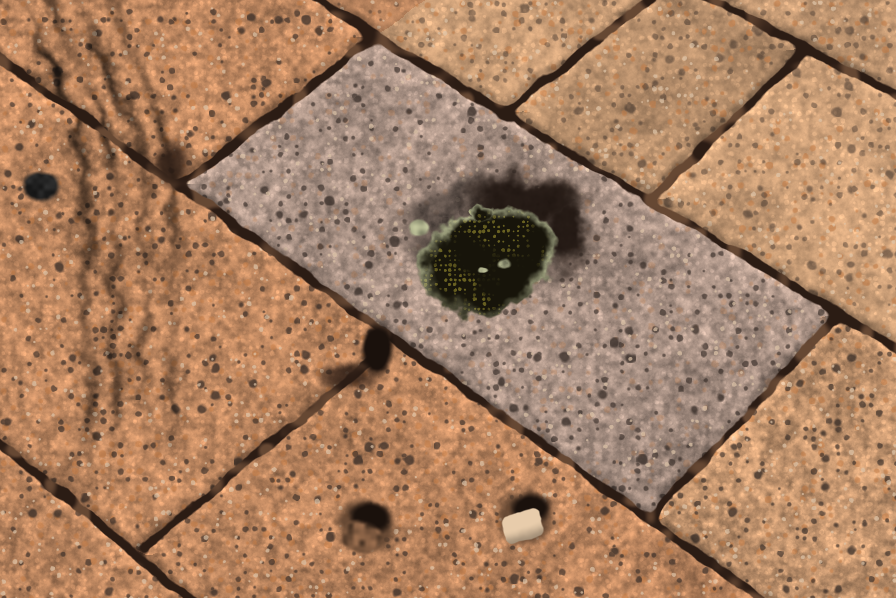
This texture is drawn by a Shadertoy shader. Its source:

```glsl
// Sunlit clay pavers with one grey block holding a mossy puddle in a worn pit.
#define HEIGHT 5.12
#define JOINT 0.035
#define BEVEL 0.12
#define GRAIN 0.7
#define ORANGE vec3(0.73, 0.52, 0.37)
#define TAN vec3(0.78, 0.61, 0.46)
#define GREY vec3(0.65, 0.56, 0.51)
#define SOIL vec3(0.17, 0.11, 0.08)
#define MOSS vec3(0.52, 0.48, 0.16)
#define SCUM vec3(0.66, 0.67, 0.53)

// Joint segments, y down: four long courses, then the cross joints
const vec4 joints[9] = vec4[9](
    vec4(2.65, -0.03, 7.9, 3.11), vec4(-0.2, 0.36, 6.6, 5.19),
    vec4(-0.2, 3.63, 1.65, 5.15), vec4(6.0, -0.05, 7.9, 0.93),
    vec4(1.55, 1.58, 3.15, 0.36), vec4(5.58, 4.42, 7.13, 2.75),
    vec4(4.32, 0.97, 5.58, -0.03), vec4(5.57, 1.7, 6.86, 0.46),
    vec4(1.25, 4.68, 3.25, 3.03));

float hash(vec2 p) {
    vec3 q = fract(p.xyx * 0.1031);
    q += dot(q, q.yzx + 33.33);
    return fract((q.x + q.y) * q.z);
}

float noise(vec2 p) {
    vec2 i = floor(p), f = fract(p);
    f = f * f * (3.0 - 2.0 * f);
    return mix(mix(hash(i), hash(i + vec2(1, 0)), f.x),
               mix(hash(i + vec2(0, 1)), hash(i + 1.0), f.x), f.y);
}

float fbm(vec2 p) {
    float sum = 0.0, amp = 0.5;
    for (int i = 0; i < 4; i++, amp *= 0.5) {
        sum += amp * noise(p);
        p = mat2(1.6, 1.2, -1.2, 1.6) * p + 7.3;
    }
    return sum;
}

// Scattered grains: one jittered dot in a share of the cells
float specks(vec2 p, float scale, float share) {
    p = p * scale + scale;
    vec2 cell = floor(p);
    vec2 centre = 0.35 + 0.3 * vec2(hash(cell + 3.1), hash(cell + 9.7));
    float radius = mix(0.15, 0.4, hash(cell + 17.0)) * (0.75 + 0.5 * noise(p * 3.0));
    return step(hash(cell + 41.0), share) * smoothstep(0.12, -0.12, length(fract(p) - centre) - radius);
}

// One where p lies below joint i, else zero
float below(vec2 p, int i) {
    vec4 s = joints[i];
    vec2 d = s.zw - s.xy, r = p - s.xy;
    return step(0.0, d.x * r.y - d.y * r.x);
}

float segment(vec2 p, vec4 s) {
    vec2 d = s.zw - s.xy, r = p - s.xy;
    return length(r - d * clamp(dot(r, d) / dot(d, d), 0.0, 1.0));
}

float blob(vec2 p, float x, float y, float rx, float ry, float soft) {
    return 1.0 - smoothstep(1.0 - soft, 1.0 + soft, length((p - vec2(x, y)) / vec2(rx, ry)));
}

void mainImage(out vec4 fragColor, in vec2 fragCoord) {
    float px = HEIGHT / iResolution.y;
    vec2 p = vec2(fragCoord.x, iResolution.y - fragCoord.y) * px;
    vec2 wobble = vec2(fbm(p * 5.0), fbm(p * 5.0 + 31.0)) - 0.47;
    vec2 w = p + wobble * 0.07, v = p + wobble * 0.28;

    // Nearest joint, blended to round the corners
    float gap = 9.0, nearest = 9.0, lit = 0.0;
    for (int i = 0; i < 9; i++) {
        float d = segment(w, joints[i]), h = max(1.0 - abs(gap - d) / 0.09, 0.0);
        if (d < nearest) { nearest = d; lit = below(w, i); }
        gap = min(gap, d) - h * h * 0.022;
    }

    // Paver colours
    float upper = 1.0 - below(w, 0), lower = below(w, 1), right = below(w, 5);
    float grey = (1.0 - upper) * (1.0 - lower) * (1.0 - right) * below(w, 4);
    float middle = upper * below(w, 6) * (1.0 - below(w, 7)) * below(w, 3);
    vec3 col = mix(ORANGE, TAN, max(upper * below(w, 4), right * (1.0 - lower) * 0.7));
    col = mix(col, GREY, grey) * (1.0 - 0.1 * middle);

    // Mineral grain
    float rough = mix(1.0, 0.65, upper);
    col *= 1.0 + (fbm(p * 2.2) - 0.47) * 0.32 + GRAIN * rough * (fbm(p * 17.0) - 0.47);
    col *= 1.0 + 0.12 * specks(p, 17.0, 0.4);
    col = mix(col, vec3(0.76, 0.48, 0.27), specks(p, 13.0, 0.2) * mix(0.55, 0.25, grey));
    col = mix(col, vec3(0.21, 0.17, 0.15), rough * max(specks(p, 14.0, 0.16) * 0.65, specks(p, 9.0, 0.07) * 0.75));
    col = mix(col, vec3(0.87, 0.77, 0.66), specks(p, 19.0, 0.09) * 0.7);

    // Worn grooves down the left pavers
    for (float k = 0.0; k < 4.0; k++) {
        float x = 0.1 + 0.24 * k + 0.65 * smoothstep(-0.6, 1.6, p.y);
        float groove = (p.x - x + wobble.x * 0.25) / 0.055;
        float reach = smoothstep(4.3, 3.0, p.y) * (1.0 - grey);
        col *= 1.0 - exp(-groove * groove) * reach * (0.12 + 0.55 * noise(vec2(k * 9.0, p.y * 1.7)));
    }

    // Bevels, dark joints and chipped corners
    col *= 1.0 + smoothstep(BEVEL, JOINT, gap) * mix(-0.22, 0.1, lit) * (0.6 + noise(p * 9.0));
    float width = JOINT * (0.65 + 0.7 * noise(p * 4.0));
    vec3 filling = mix(SOIL, ORANGE * 0.68, smoothstep(0.45, 0.8, noise(p * 7.0 + 4.0)) * 0.7);
    col = mix(col, filling, smoothstep(width + px, width - px, gap));
    col = mix(col, SOIL * 0.6, blob(w, 3.24, 2.99, 0.13, 0.2, 0.25));
    col = mix(col, SOIL, 0.8 * max(blob(w, 2.98, 3.22, 0.22, 0.09, 0.5), blob(w, 1.47, 1.4, 0.13, 0.18, 0.5)));

    // Pit with its shaded upper right wall
    col = mix(col, GREY * 0.5 * (0.5 + 1.1 * fbm(p * 14.0)), 0.85 * blob(v, 4.25, 1.97, 0.8, 0.46, 0.18));
    col = mix(col, SOIL * 0.65, 0.88 * max(blob(v, 4.5, 1.72, 0.45, 0.21, 0.4), blob(v, 4.84, 1.98, 0.17, 0.3, 0.4)));

    // Puddle: pale scum rim round dark water with moss flecks
    vec2 r = v - vec2(4.18, 2.24);
    float pool = min(length((r + vec2(r.y * 0.22, 0)) / vec2(0.56, 0.48)) - 1.0, length(r + vec2(0.08, 0.44)) * 4.0 - 0.4);
    float rim = smoothstep(-0.22, -0.02, pool) * mix(1.0, 0.35, smoothstep(0.1, 0.42, r.y));
    float fleck = specks(p, 24.0, 0.55) * smoothstep(0.3, 0.65, fbm(p * 5.0 + 3.0));
    vec3 water = mix(vec3(0.09, 0.08, 0.04), MOSS, fleck * 0.75);
    float float_spot = max(blob(w, 4.32, 2.25, 0.06, 0.04, 0.3), blob(w, 4.13, 2.31, 0.035, 0.025, 0.3));
    water = mix(water, SCUM * (0.6 + 0.8 * fbm(p * 12.0)), max(rim * 0.85, float_spot));
    col = mix(col, water, smoothstep(0.04, -0.04, pool));
    col = mix(col, SCUM * (0.75 + 0.5 * noise(p * 18.0)), blob(w, 3.58, 1.96, 0.09, 0.07, 0.2));

    // Two drilled holes, a soil plug, a pale pebble and a tar spot
    for (float k = 0.0; k < 2.0; k++) {
        vec2 c = w - vec2(3.13 + 1.37 * k, 4.5 - 0.08 * k);
        col = mix(col, ORANGE * 0.48, 0.85 * blob(c, 0.0, 0.0, 0.23, 0.22, 0.25));
        col = mix(col, SOIL * 0.6, blob(c, 0.05, -0.07, 0.16, 0.12, 0.3));
    }
    float mottle = 0.6 + 0.8 * noise(p * 20.0);
    col = mix(col, ORANGE * 0.6 * mottle, blob(w, 3.09, 4.6, 0.16, 0.13, 0.2));
    vec2 s = mat2(0.96, 0.28, -0.28, 0.96) * (w - vec2(4.48, 4.5));
    float pebble = length(max(abs(s) - vec2(0.12, 0.065), 0.0)) - 0.05;
    col = mix(col, vec3(0.91, 0.8, 0.67) * (1.0 - 0.3 * smoothstep(0.0, 0.12, s.y)), smoothstep(px, -px, pebble));
    col = mix(col, vec3(0.13) * mottle, blob(w, 0.36, 1.6, 0.15, 0.12, 0.2));

    fragColor = vec4(clamp(col, 0.0, 1.0), 1.0);
}
```
